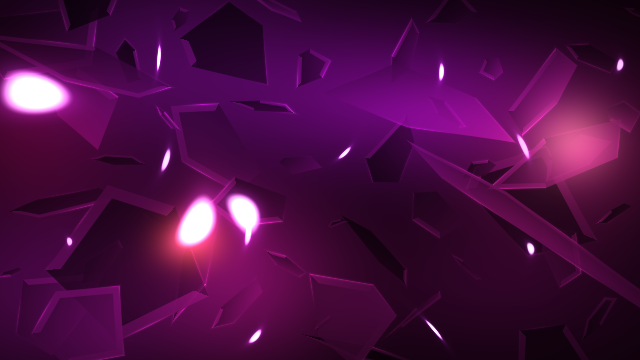
This background is drawn by a Shadertoy shader. Its source:

```glsl
// Dark violet space filled with tumbling glass shards, hot glints and soft magenta light.

vec4 hash4(float n) {
    vec4 h = fract(n * vec4(0.1031, 0.1030, 0.0973, 0.1099));
    h += dot(h, h.wzxy + 33.33);
    return fract((h.xxyz + h.yzzw) * h.zywx);
}

// Coordinates of p in a frame centred on c and turned by angle.
vec2 toLocal(vec2 p, vec2 c, float angle) {
    vec2 axis = vec2(cos(angle), sin(angle));
    p -= c;
    return vec2(dot(p, axis), dot(p, vec2(-axis.y, axis.x)));
}

float blob(vec2 p, vec2 c, vec2 radius) {
    vec2 q = (p - c) / radius;
    return exp(-dot(q, q));
}

// Coloured haze that also lights the glass.
vec3 ambient(vec2 p) {
    vec3 light = vec3(0.045, 0.004, 0.035);
    light += vec3(0.34, 0.02, 0.40) * blob(p, vec2(1.12, 0.72), vec2(0.42, 0.20));
    light += vec3(0.22, 0.02, 0.27) * blob(p, vec2(0.48, 0.82), vec2(0.42, 0.26));
    light += vec3(0.23, 0.02, 0.23) * blob(p, vec2(0.16, 0.20), vec2(0.42, 0.27));
    light += vec3(0.36, 0.04, 0.27) * blob(p, vec2(0.68, 0.23), vec2(0.27, 0.24));
    light += vec3(0.18, 0.01, 0.08) * blob(p, vec2(0.08, 0.62), vec2(0.26, 0.20));
    light += vec3(0.30, 0.05, 0.19) * blob(p, vec2(1.58, 0.58), vec2(0.30, 0.22));
    light += vec3(0.13, 0.01, 0.11) * blob(p, vec2(1.38, 0.22), vec2(0.40, 0.22));
    return light;
}

// Convex translucent pane with bevelled sides and a thin bright rim.
void shard(inout vec3 col, vec2 p, vec2 c, float angle, vec2 size, float seed, float tone) {
    vec2 q = toLocal(p, c, angle);
    float dist = -10.0, side = 0.0;
    for (int k = 0; k < 5; k++) {
        vec4 h = hash4(seed * 7.3 + float(k) * 1.7);
        float a = (float(k) + 0.6 * (h.x - 0.5)) * 1.2566;
        vec2 n = vec2(cos(a), sin(a));
        float d = (dot(q / size, n) - 0.6 - 0.4 * h.y) / length(n / size);
        if (d > dist) { dist = d; side = h.z; }
    }
    float soft = 0.7 / iResolution.y;
    float inside = smoothstep(soft, -soft, dist);
    float sheen = clamp(0.85 + 0.4 * dot(q / size, vec2(0.7, -0.6)), 0.35, 1.4);
    vec3 light = ambient(p);
    vec3 fill = light * tone * sheen + vec3(0.025, 0.004, 0.022) * tone;
    col = mix(col, fill, 0.78 * inside);

    float width = 0.004 + 0.14 * min(size.x, size.y);
    float bevel = inside * smoothstep(-width - soft, -width + soft, dist) * step(0.55, side);
    col = mix(col, light * 1.3 + vec3(0.08, 0.015, 0.065), 0.65 * bevel);

    float gleam = 0.5 + 0.5 * cos(dot(q, vec2(19.0, 23.0)) + seed);
    float rim = exp(-abs(dist) / 0.0018) * side * gleam * gleam;
    col += rim * (light * 1.1 + vec3(0.13, 0.04, 0.10));
}

// Overexposed reflection: white core, violet fringe, wide halo.
vec3 glint(vec2 p, vec2 c, float angle, vec2 size, vec3 halo) {
    vec2 q = toLocal(p, c, angle) / size;
    q.x += 0.25 * q.y * q.y;
    float r = length(q);
    return vec3(1.0, 0.95, 1.0) * smoothstep(1.15, 0.6, r)
         + vec3(0.65, 0.18, 0.80) * exp(-1.3 * r * r)
         + halo * exp(-1.1 * r);
}

void mainImage(out vec4 fragColor, in vec2 fragCoord) {
    vec2 p = fragCoord / iResolution.y;
    float aspect = iResolution.x / iResolution.y;
    vec3 col = ambient(p);

    // Scattered shards, from large and far to small and near.
    for (int i = 0; i < 46; i++) {
        float id = float(i);
        vec4 h = hash4(id + 11.0);
        vec2 c = fract(id * vec2(0.7549, 0.5698) + 0.31) * vec2(aspect, 1.0);
        float scale = mix(0.21, 0.03, sqrt(id / 46.0));
        vec2 size = scale * vec2(1.0, mix(0.14, 0.95, h.y * h.y));
        float angle = (h.x < 0.5 ? -0.6 : 0.7) + 1.3 * (h.z - 0.5);
        shard(col, p, c, angle, size, id + 3.0, 0.25 + 1.15 * h.w);
    }

    // Dominant plates and long beams.
    shard(col, p, vec2(0.34, 0.28), 0.3, vec2(0.20, 0.20), 61.0, 0.55);
    shard(col, p, vec2(0.24, 0.09), 0.1, vec2(0.16, 0.11), 64.0, 1.35);
    shard(col, p, vec2(1.00, 0.12), 0.5, vec2(0.12, 0.13), 67.0, 1.70);
    shard(col, p, vec2(1.13, 0.73), -0.17, vec2(0.27, 0.085), 70.0, 1.25);
    shard(col, p, vec2(1.57, 0.56), 0.36, vec2(0.20, 0.065), 73.0, 1.40);
    shard(col, p, vec2(0.22, 0.82), -0.36, vec2(0.30, 0.055), 76.0, 0.95);
    shard(col, p, vec2(1.47, 0.38), -0.59, vec2(0.44, 0.028), 79.0, 1.75);

    // Small sparks on shard edges.
    for (int i = 0; i < 11; i++) {
        vec4 h = hash4(float(i) + 83.0);
        vec2 c = fract(float(i) * vec2(0.5698, 0.7549) + vec2(0.69, 0.80)) * vec2(aspect, 1.0);
        vec2 size = vec2(0.004 + 0.006 * h.x, 0.012 + 0.028 * h.y);
        col += (0.35 + 0.65 * h.w) * glint(p, c, 1.8 * (h.z - 0.5), size, vec3(0.22, 0.05, 0.28));
    }

    // Main reflections and the blurred lamp on the right.
    col += glint(p, vec2(0.10, 0.74), -0.15, vec2(0.095, 0.058), vec3(0.28, 0.03, 0.24));
    col += glint(p, vec2(0.55, 0.38), -0.50, vec2(0.045, 0.075), vec3(0.42, 0.10, 0.18));
    col += glint(p, vec2(0.68, 0.41), 0.55, vec2(0.038, 0.060), vec3(0.32, 0.05, 0.26));
    col += vec3(0.50, 0.22, 0.06) * blob(p, vec2(0.53, 0.33), vec2(0.09, 0.07));
    col += vec3(0.42, 0.30, 0.24) * blob(p, vec2(1.59, 0.61), vec2(0.11, 0.10));

    fragColor = vec4(clamp(col, 0.0, 1.0), 1.0);
}
```
